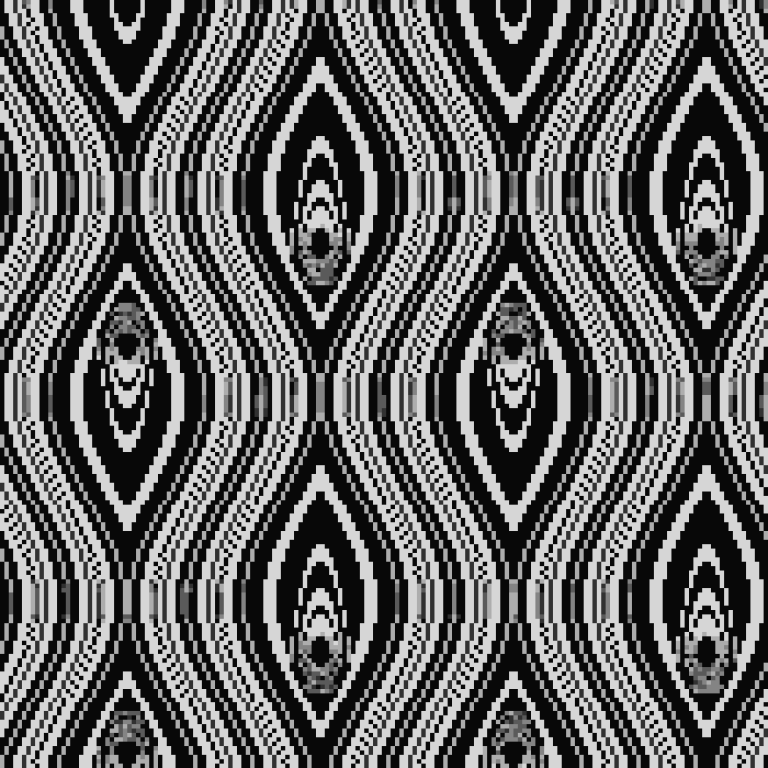
Give the GLSL for this pattern, as a Shadertoy shader.

```glsl
// Woven ogee pattern: wavy striped bands swell around two staggered rows of leaves.
// A cosine shift bends one striped profile, sampled on a grid of square stitches;
// the second leaf row mirrors the first, and cellular noise wears the wave crests.

const float TAU = 6.2831853;
const float STITCHES = 175.0;               // stitches along the canvas height
const vec2 PERIOD = vec2(88.0, 93.0);       // repeat size in stitches
const vec2 LEAF_CENTER = vec2(73.0, 131.0); // centre of one upright leaf
const float SWELL = 8.5;                    // amplitude of the waves
const float TONE_STEPS = 5.0;
const vec3 DARK = vec3(0.03);
const vec3 LIGHT = vec3(0.84);

float hash(vec2 p) {
    vec3 q = fract(vec3(p.xyx) * 0.1031);
    q += dot(q, q.yzx + 33.33);
    return fract((q.x + q.y) * q.z);
}

float band(float x, float lo, float hi) {
    return step(lo, x) * (1.0 - step(hi, x));
}

// Signed offset from the nearest multiple of a period
float wrap(float x, float period) {
    return x - period * floor(x / period + 0.5);
}

// Nested arches that open downward and close in a worn tip
float archTone(float across, float up, float noise) {
    float closing = max(-10.0 - up, 0.0);
    float height = max(up, -13.0) + 0.5 * across * across + 0.2 * closing * closing;
    float arches = band(height, 9.0, 13.0) + band(height, -1.0, 3.0)
                 + band(height, -8.0, -3.0);
    float wear = 1.0 - smoothstep(-14.0, -5.0, up);
    float legs = arches * mix(1.0, 0.35 + 0.5 * noise, wear);
    float tip = band(up, -21.0, -16.0) * step(across, 3.0);
    return max(legs, tip * 0.6 * noise);
}

// Striped profile, measured outward from a leaf axis
float stripeTone(float v, float row, float crest, float noise) {
    float white = band(v, 10.0, 13.0) + band(v, 20.0, 22.0)
                + band(v, 24.0, 25.0) + band(v, 26.0, 28.0);
    float grey = band(v, 17.0, 18.0) + band(v, 30.0, 31.0);

    // Checked threads on the slopes turn to worn lines at the crests
    float checker = mod(row + floor(v), 2.0);
    float worn = band(v, 22.0, 23.0) * (0.45 + 0.45 * noise)
               + band(v, 23.0, 24.0) * 0.4 * noise;
    float threads = band(v, 22.0, 24.0) * mix(checker, 0.0, crest) + worn * crest;
    float seam = band(v, 25.0, 26.0) * 0.2;
    float fade = mix(0.8, 0.3 + 0.6 * noise, crest);
    float halo = band(v, 29.0, 30.0) * crest * 0.3 * step(0.6, noise);
    return white + grey * fade + threads + seam + halo;
}

float stitchTone(vec2 stitch) {
    vec2 offset = stitch + 0.5 - LEAF_CENTER;
    float across = abs(wrap(offset.x, PERIOD.x));
    float up = wrap(offset.y, PERIOD.y);
    float angle = TAU * up / PERIOD.y;
    float u = across + floor(SWELL * (1.0 - cos(angle)) + 0.5);
    float span = 0.5 * PERIOD.x + 2.0 * SWELL;

    // Beyond the middle stripe, measure from the inverted leaf instead
    if (u > 0.5 * span + 0.1) {
        u = span - u;
        across = 0.5 * PERIOD.x - across;
        up = -wrap(offset.y - 0.5 * PERIOD.y, PERIOD.y);
    }

    float crest = 1.0 - smoothstep(0.2, 0.35, abs(sin(angle)));
    float noise = hash(floor(stitch / vec2(3.0, 5.0)) + 7.0);
    float inner = 10.0 + step(up, -14.0);
    float tone = u < 10.0 ? archTone(across, up, hash(stitch + 3.0))
                          : stripeTone(u, stitch.y, crest, noise);
    tone *= u < 13.0 ? step(inner, u) + step(u, 10.0) : 1.0;
    return floor(clamp(tone, 0.0, 1.0) * TONE_STEPS + 0.5) / TONE_STEPS;
}

void mainImage(out vec4 fragColor, in vec2 fragCoord) {
    vec2 p = fragCoord / iResolution.y * STITCHES - 0.5;
    vec2 base = floor(p);
    float pixel = STITCHES / iResolution.y;

    // Blend neighbouring stitches over one pixel at their shared edge
    vec2 blend = clamp((p - base - 0.5) / pixel + 0.5, 0.0, 1.0);
    float tone = 0.0;
    for (int j = 0; j < 2; j++) {
        for (int i = 0; i < 2; i++) {
            vec2 corner = vec2(i, j);
            vec2 weight = mix(1.0 - blend, blend, corner);
            tone += weight.x * weight.y * stitchTone(base + corner);
        }
    }
    fragColor = vec4(mix(DARK, LIGHT, tone), 1.0);
}
```
